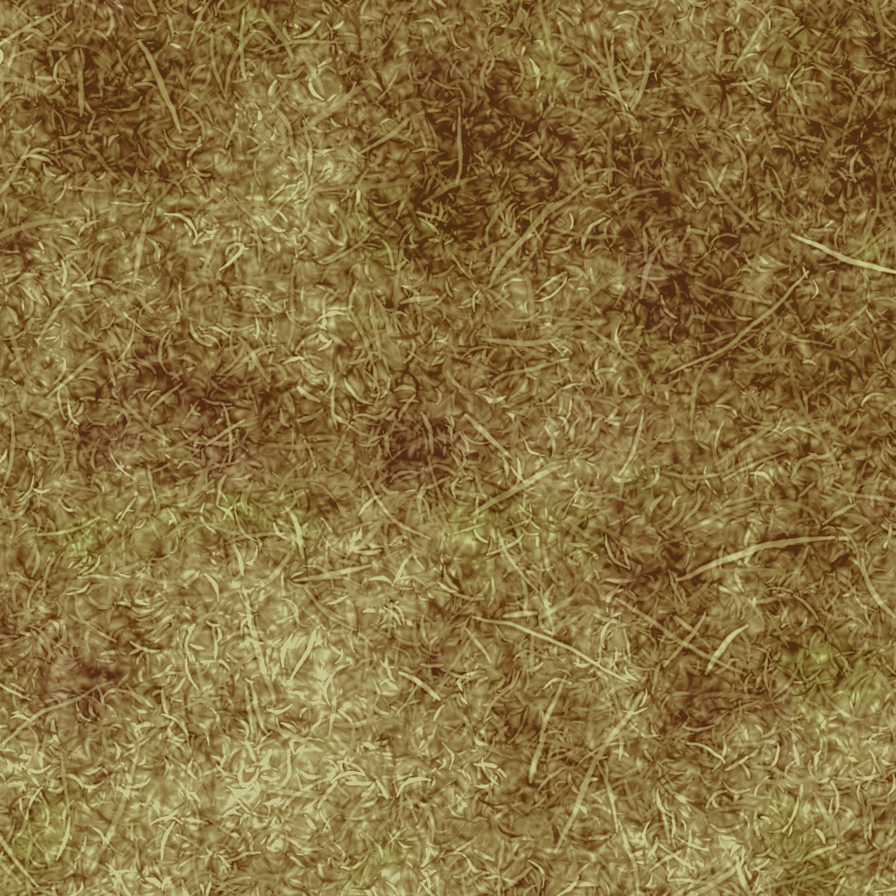
Reproduce this texture procedurally as a WebGL 2 fragment shader.

```glsl
#version 300 es
precision highp float;
// Matted dry grass: short crumpled fibres under scattered pale straws.

uniform vec2 u_resolution;
out vec4 fragColor;

const float TAU = 6.28319;

vec3 hash3(vec2 p) {
    vec3 q = fract(p.xyx * vec3(0.1031, 0.1030, 0.0973));
    q += dot(q, q.yxz + 33.33);
    return fract((q.xxy + q.yzz) * q.zyx);
}

mat2 rotation(float angle) {
    float c = cos(angle), s = sin(angle);
    return mat2(c, s, -s, c);
}

float cornerSlope(vec2 corner, vec2 offset) {
    float angle = TAU * hash3(corner + 71.0).x;
    return dot(vec2(cos(angle), sin(angle)), offset);
}

float gradientNoise(vec2 p) {
    vec2 i = floor(p), f = fract(p);
    vec2 u = f * f * f * (f * (f * 6.0 - 15.0) + 10.0);
    vec2 e = vec2(0.0, 1.0);
    return mix(mix(cornerSlope(i, f), cornerSlope(i + e.yx, f - e.yx), u.x),
               mix(cornerSlope(i + e, f - e), cornerSlope(i + 1.0, f - 1.0), u.x), u.y);
}

vec2 noisePair(vec2 p) {
    return vec2(gradientNoise(p), gradientNoise(p + 43.7));
}

float fbm(vec2 p) {
    float sum = 0.0, gain = 1.0;
    for (int i = 0; i < 4; i++) {
        sum += gain * gradientNoise(p);
        p = rotation(0.6) * p * 2.03 + 17.3;
        gain *= 0.6;
    }
    return sum;
}

// Distance to a bent, tapered blade lying along x.
float bladeDistance(vec2 p, float halfLength, float bend, float width) {
    float t = clamp(p.x / halfLength, -1.0, 1.0);
    vec2 spine = vec2(t, bend * t * t) * halfLength;
    return length(p - spine) - width * (1.0 - 0.45 * t * t);
}

// Paints one jittered grid of blades over a tone and shades their edges.
float paintBlades(float tone, float ground, vec2 p, float cells, float seed, float width,
                  float density, float curl, vec2 lift, float soft) {
    p = rotation(seed * 1.7) * p + seed * 3.1;
    vec2 home = floor(p * cells);
    for (int y = -1; y <= 1; y++) {
        for (int x = -1; x <= 1; x++) {
            vec2 cell = home + vec2(x, y);
            vec3 place = hash3(cell + seed * 13.7);
            vec3 form = hash3(cell + seed * 29.3 + 211.0);
            if (place.z > density) continue;
            vec2 centre = (cell + place.xy) / cells;
            float clump = gradientNoise(centre * 7.0);
            float angle = TAU * (0.55 * form.x + 0.6 * clump);
            vec2 local = rotation(-angle) * (p - centre);
            float halfLength = mix(0.28, 0.8, form.y) / cells;
            float bend = (fract(form.z * 7.3) - 0.5) * curl;
            float girth = width * mix(0.7, 1.25, fract(form.y * 5.7));
            float d = bladeDistance(local, halfLength, bend, girth);
            float rise = mix(lift.x, lift.y, form.z);
            float shade = 1.0 - smoothstep(0.0, width * 1.8, d);
            tone -= 0.42 * max(rise, 0.0) * shade;
            float cover = 1.0 - smoothstep(-soft, soft, d);
            float fade = mix(0.5, 0.95, fract(form.x * 9.1));
            tone = mix(tone, ground + rise, cover * fade);
        }
    }
    return tone;
}

// Maps tone, -1 in deep gaps to 5 on bleached straw, to colour.
vec3 strawColour(float tone) {
    vec3 ramp[7] = vec3[7](
        vec3(0.32, 0.18, 0.07), vec3(0.42, 0.27, 0.10), vec3(0.49, 0.37, 0.18),
        vec3(0.55, 0.46, 0.25), vec3(0.61, 0.54, 0.32), vec3(0.67, 0.63, 0.41),
        vec3(0.79, 0.78, 0.57));
    float level = clamp(tone + 1.0, 0.0, 5.999);
    int k = int(level);
    return mix(ramp[k], ramp[k + 1], level - float(k));
}

void main() {
    vec2 p = gl_FragCoord.xy / u_resolution.y;
    float soft = max(0.0015, 0.7 / u_resolution.y);

    // Broad light and dark patches, paler toward the lower left
    float patches = fbm(p * 4.5 + 5.0);
    float ground = 2.45 + 2.1 * patches + 1.5 * (0.5 - p.y) + 0.8 * (0.5 - p.x);
    ground += 1.2 * gradientNoise(p * 24.0 + 9.0);

    // Fine litter between the fibres
    vec2 warp = noisePair(p * 30.0);
    float litter = gradientNoise(p * 66.0 + warp)
                 + gradientNoise(p * 125.0 + warp * 1.5);
    float tone = ground + 2.6 * litter;

    // Short crumpled fibres
    vec2 crumpled = p + 0.003 * warp + 0.0016 * noisePair(p * 90.0);
    float mottled = ground + 1.2 * litter;
    for (int i = 0; i < 6; i++) {
        float n = float(i);
        tone = paintBlades(tone, mottled, crumpled, 60.0 - 5.0 * n, n + 1.0,
                           0.0021, 0.92, 0.9, vec2(-2.4, 3.0), soft);
    }

    // Loose stems, then sparse long straws with slight kinks
    vec2 kinked = p + 0.007 * noisePair(p * 17.0 + 3.0) + 0.0012 * noisePair(p * 70.0);
    for (int i = 0; i < 2; i++)
        tone = paintBlades(tone, mottled, kinked, 20.0 - 4.0 * float(i), float(i) + 7.0,
                           0.0025, 0.42, 0.4, vec2(0.2, 2.6), soft);
    tone = paintBlades(tone, ground + 0.8 * litter, kinked, 8.0, 10.0,
                       0.0031, 0.4, 0.25, vec2(1.0, 2.8), soft);

    // Stretch contrast about the middle tone
    tone = 2.2 + 1.15 * (tone - 2.5);

    // Faint mossy green and earthy red tints
    vec3 colour = strawColour(tone);
    float moss = smoothstep(0.15, 0.9, fbm(p * 6.0 + 31.0));
    float earth = smoothstep(0.1, 0.8, fbm(p * 5.0 + 57.0) - 0.5 * patches);
    colour *= mix(vec3(1.0), vec3(0.95, 1.0, 0.84), moss);
    colour += earth * vec3(0.0, -0.016, 0.018);
    fragColor = vec4(colour, 1.0);
}
```
